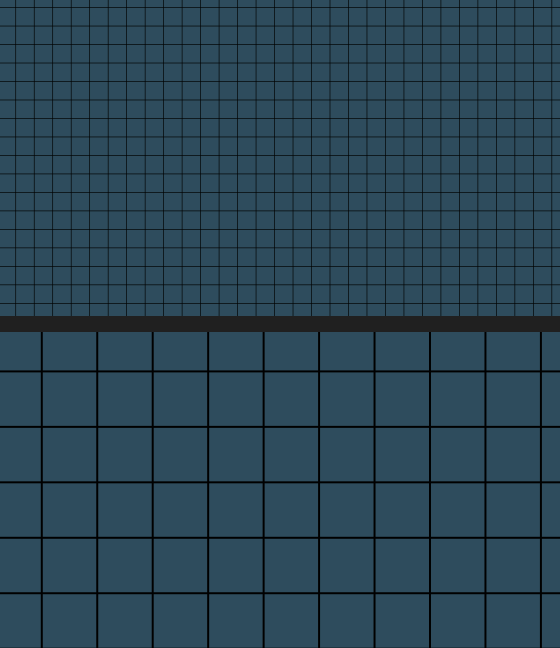
Top: the whole. Bottom: its middle third, enlarged.
Reproduce this pattern procedurally as a Shadertoy shader.

```glsl
// Thin black square grid on a flat slate-blue ground.

const vec3  GROUND_COLOR = vec3(0.180, 0.300, 0.363);
const vec3  LINE_COLOR   = vec3(0.0);
const float CELL_SIZE    = 0.0585;               // in canvas heights
const float LINE_WIDTH   = 0.0021;               // in canvas heights
const vec2  GRID_ORIGIN  = vec2(0.0498, 0.0401); // first crossing, lower left

// Signed offset from the nearest grid line on each axis.
vec2 gridOffset(vec2 p) {
    vec2 cell = (p - GRID_ORIGIN) / CELL_SIZE;
    return (fract(cell + 0.5) - 0.5) * CELL_SIZE;
}

// Share of a pixel covered by a line, for each axis.
vec2 lineCoverage(vec2 offset, float pixel) {
    vec2 upper = min(offset + 0.5 * pixel, vec2(0.5 * LINE_WIDTH));
    vec2 lower = max(offset - 0.5 * pixel, vec2(-0.5 * LINE_WIDTH));
    return clamp((upper - lower) / pixel, 0.0, 1.0);
}

void mainImage(out vec4 fragColor, in vec2 fragCoord) {
    float pixel = 1.0 / iResolution.y;
    vec2 p = fragCoord * pixel;

    // Union of the vertical and horizontal lines
    vec2 coverage = lineCoverage(gridOffset(p), pixel);
    float ink = 1.0 - (1.0 - coverage.x) * (1.0 - coverage.y);

    fragColor = vec4(mix(GROUND_COLOR, LINE_COLOR, ink), 1.0);
}
```
